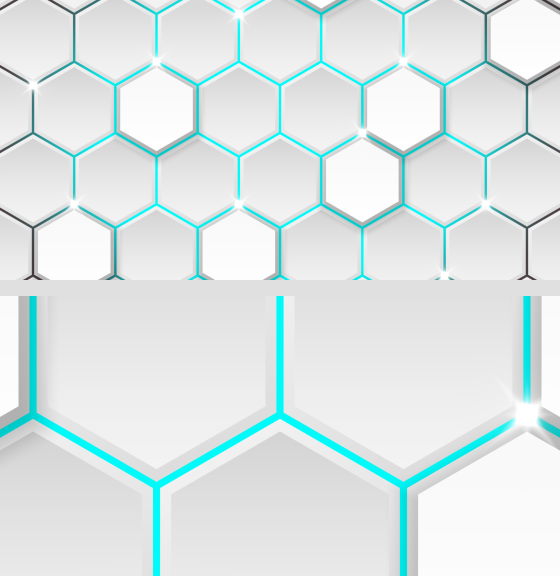
Top: the whole. Bottom: its middle third, enlarged.
Reproduce this pattern procedurally as a Shadertoy shader.

```glsl
// Bevelled hexagon tiles divided by glowing cyan seams that dim to charcoal at the corners.
// Cells live on an axial lattice; an integer congruence hash raises some as white tiles,
// which cast soft shadows, and places star glints on the lattice vertices.

const float PITCH = 0.294;               // cell width in canvas heights
const vec2  ORIGIN = vec2(0.0, -0.491);  // lattice origin from canvas centre, in cells
const float SEAM_HALF = 0.0145;          // lengths below are in cell widths
const float RIM_WIDTH = 0.059;
const float CORNER = 0.57735;            // centre to vertex
const vec2  SHADOW_SHIFT = vec2(0.018, -0.045);
const float SHADOW_STRENGTH = 0.2;
const float GLINT_LENGTH = 0.25;
const vec3  SEAM_BRIGHT = vec3(0.0, 0.98, 0.98);
const vec3  SEAM_DARK = vec3(0.30, 0.25, 0.26);
const float FACE_LOW = 0.955;
const float FACE_HIGH = 0.815;

vec2 cellCentre(vec2 id) {
    return vec2(id.x + 0.5 * id.y, 0.8660254 * id.y);
}

// Distance to the centre, measured so that the cell border lies at 0.5.
float hexRadius(vec2 p) {
    p = abs(p);
    return max(p.x, 0.5 * p.x + 0.8660254 * p.y);
}

float divides(float n, float modulus) {
    return step(mod(n + 0.5, modulus), 1.0);
}

// Quadratic congruence hash: at most two raised cells per row and period.
float isRaised(vec2 id) {
    float j = id.y;
    float shift = id.x - (4.0 + 3.0 * j - 2.0 * j * j);
    return divides(shift * shift - (9.0 + 2.0 * j + 5.0 * j * j), 11.0);
}

float hasTopGlint(vec2 id) {
    float extra = divides(id.x - 3.0 - (id.y + 1.0) * (id.y + 2.0), 17.0);
    return max(isRaised(id) * step(id.y, 2.5), extra);
}

float hasBottomGlint(vec2 id) {
    return divides(id.x - 2.0 * id.y + 8.0, 17.0);
}

float ray(vec2 p, float len) {
    float taper = max(0.0, 1.0 - abs(p.x) / len);
    return taper * max(0.0, 1.0 - abs(p.y) / (0.035 * taper + 0.001));
}

float glint(vec2 p) {
    vec2 d = mat2(0.766, -0.643, 0.643, 0.766) * p;
    float star = ray(d, GLINT_LENGTH) + ray(d.yx, GLINT_LENGTH);
    star += 0.6 * (ray(p, 0.12) + ray(p.yx, 0.15));
    return min(1.0, 0.75 * star + 0.85 * exp(-dot(p, p) * 350.0)
                    + 0.18 * exp(-dot(p, p) * 45.0));
}

void mainImage(out vec4 fragColor, in vec2 fragCoord) {
    vec2 view = (fragCoord - 0.5 * iResolution.xy) / iResolution.y;
    vec2 p = view / PITCH - ORIGIN;
    float pixel = 1.0 / (iResolution.y * PITCH);

    // Nearest cell, plus shadows and glints from the neighbourhood.
    vec2 base = round(vec2(p.x - p.y * 0.57735, p.y * 1.154701));
    vec2 cell = base;
    float nearest = 10.0;
    float light = 1.0;
    float sparkle = 0.0;
    for (int y = -1; y <= 1; y++) {
        for (int x = -1; x <= 1; x++) {
            vec2 id = base + vec2(x, y);
            vec2 q = p - cellCentre(id);
            float radius = hexRadius(q);
            if (radius < nearest) {
                nearest = radius;
                cell = id;
            }
            float shade = 1.0 - smoothstep(0.43, 0.60, hexRadius(q - SHADOW_SHIFT));
            light *= 1.0 - SHADOW_STRENGTH * shade * isRaised(id);
            vec2 corner = vec2(0.0, CORNER);
            sparkle = max(sparkle, hasTopGlint(id) * glint(q - corner));
            sparkle = max(sparkle, hasBottomGlint(id) * glint(q + corner));
        }
    }

    // Tile: rim lit from the upper left, face shaded towards its top.
    vec2 local = p - cellCentre(cell);
    float height = clamp(0.5 + 0.5 * local.y / CORNER, 0.0, 1.0);
    float edge = 0.5 - nearest;
    float faceMask = smoothstep(-0.7, 0.7, (edge - RIM_WIDTH) / pixel);
    float rim = 0.905 + dot(local, vec2(-0.04, 0.07));
    float face = mix(FACE_LOW, FACE_HIGH, pow(height, 1.5));
    vec3 color = vec3(mix(rim, face, faceMask));

    // Seam, fading radially, then the shadows over it.
    float fade = smoothstep(0.60, 1.06, length(view * vec2(1.0, 1.25)));
    vec3 seam = mix(SEAM_BRIGHT, SEAM_DARK, fade);
    float seamMask = 1.0 - smoothstep(-0.7, 0.7, (edge - SEAM_HALF) / pixel);
    color = mix(color, seam, seamMask) * light;

    // Raised white faces and glints on top.
    color = mix(color, vec3(mix(1.0, 0.97, height)), faceMask * isRaised(cell));
    color = mix(color, vec3(1.0), sparkle);
    fragColor = vec4(color, 1.0);
}
```
